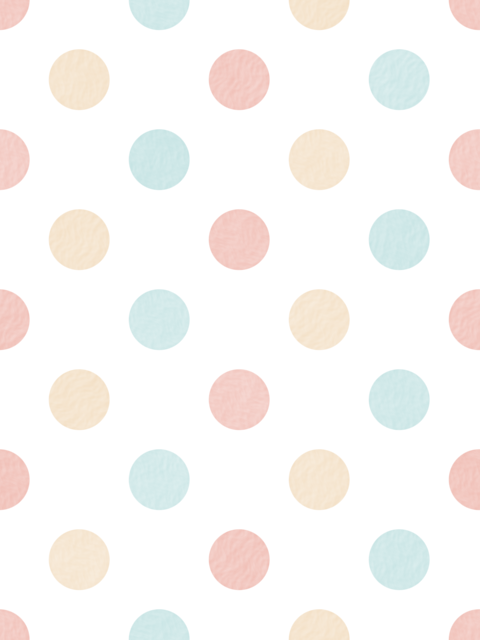
Give the GLSL for this pattern, as a Shadertoy shader.

```glsl
// Pastel polka dots on white: three columns by four rows, plus a half-step
// offset set, in diagonal runs of pink, blue and cream. Each dot has its own
// pigment strength and a paper grain made by embossing cellular noise.

vec2 hash2(vec2 p) {
    return fract(sin(vec2(dot(p, vec2(127.1, 311.7)), dot(p, vec2(269.5, 183.3)))) * 4375.85);
}

// Distance to the nearest scattered feature point
float cellular(vec2 p) {
    vec2 cell = floor(p);
    float nearest = 4.0;
    for (int y = -1; y <= 1; y++)
    for (int x = -1; x <= 1; x++) {
        vec2 corner = cell + vec2(x, y);
        vec2 d = corner + hash2(corner) - p;
        nearest = min(nearest, dot(d, d));
    }
    return sqrt(nearest);
}

// Fibrous paper relief: long wrinkles with finer pits on top
float paperHeight(vec2 p) {
    p += 0.012 * sin(p.yx * vec2(31.0, 26.0));
    return cellular(p * vec2(25.0, 13.0)) + 0.45 * cellular(p * vec2(43.0, 34.0) + 7.0);
}

void mainImage(out vec4 fragColor, in vec2 fragCoord) {
    vec2 p = fragCoord / iResolution.xy * vec2(3.0, 4.0) + vec2(0.005, -0.002);
    float pixel = 4.0 / iResolution.y;

    // Nearest centre among the whole-step and half-step lattices
    vec2 whole = round(p), halfway = floor(p) + 0.5;
    bool isHalf = distance(p, halfway) < distance(p, whole);
    vec2 centre = isHalf ? halfway : whole;
    vec2 local = p - centre;

    // Wrapping the dot identity keeps the tile edges continuous
    vec2 id = mod(centre, vec2(3.0, 4.0));
    vec2 seed = hash2(id + 3.0);
    float hue = mod(floor(id.x) + (isHalf ? 2.0 : 0.0), 3.0);
    vec3 pigment = hue < 0.5 ? vec3(0.953, 0.798, 0.770)
                 : hue < 1.5 ? vec3(0.822, 0.914, 0.914)
                             : vec3(0.963, 0.902, 0.820);

    // Grain runs in a different direction in every dot
    float angle = (seed.x - 0.5) * 1.8;
    mat2 turn = mat2(cos(angle), sin(angle), -sin(angle), cos(angle));
    vec2 paper = turn * local + seed * 5.0;
    vec2 light = turn * vec2(-0.006, 0.006);
    float relief = paperHeight(paper + light) - paperHeight(paper - light);

    // Soft pooling of the wash, slightly denser at the rim
    float radius = length(local);
    float wash = sin(paper.x * 17.0 + 2.0 * sin(paper.y * 11.0)) * sin(paper.y * 14.0 + seed.y * 6.0);
    float strength = 1.0 + 0.16 * (seed.y - 0.5) + 0.24 * relief + 0.035 * wash
                   + 0.06 * smoothstep(0.165, 0.188, radius);

    float dotMask = 1.0 - smoothstep(-0.9 * pixel, 0.9 * pixel, radius - 0.190);
    vec3 color = mix(vec3(1.0), pigment, strength * dotMask);
    fragColor = vec4(clamp(color, 0.0, 1.0), 1.0);
}
```
